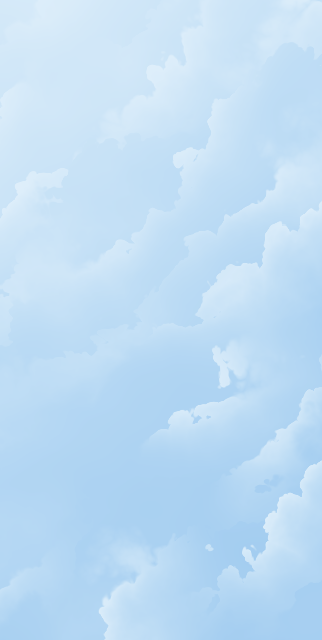
Give the GLSL for this texture, as a Shadertoy shader.

```glsl
// Pale blue sky filled with diagonal banks of soft, scalloped clouds.

const vec3 DEEP_BLUE = vec3(0.630, 0.798, 0.940);
const vec3 MID_BLUE  = vec3(0.750, 0.868, 0.960);
const vec3 PALE_BLUE = vec3(0.890, 0.945, 0.984);

const vec2  BANK_NORMAL  = vec2(-0.64, 0.768); // points to the bright corner
const int   BANK_COUNT   = 15;
const float FIRST_BANK   = 0.88;
const float BANK_SPACING = 0.085;
const float WANDER       = 0.13;   // large bends of each bank
const float PUFF_SCALE   = 10.0;   // frequency of the largest puffs
const float PUFF_HEIGHT  = 0.10;
const float GLOW_DEPTH   = 0.070;  // fade behind each bright rim
const float GLOW_GAIN    = 0.88;
const float CRISP_EDGE   = 0.0022;
const float MISTY_EDGE   = 0.055;

vec2 hashGradient(vec2 cell) {
    vec3 h = fract(cell.xyx * vec3(0.1031, 0.1030, 0.0973));
    h += dot(h, h.yzx + 33.33);
    float angle = 6.2832 * fract((h.x + h.y) * h.z);
    return vec2(cos(angle), sin(angle));
}

float gradientNoise(vec2 p) {
    vec2 i = floor(p);
    vec2 f = p - i;
    vec2 u = f * f * f * (f * (f * 6.0 - 15.0) + 10.0);
    float a = dot(hashGradient(i), f);
    float b = dot(hashGradient(i + vec2(1, 0)), f - vec2(1, 0));
    float c = dot(hashGradient(i + vec2(0, 1)), f - vec2(0, 1));
    float d = dot(hashGradient(i + vec2(1, 1)), f - vec2(1, 1));
    return mix(mix(a, b, u.x), mix(c, d, u.x), u.y);
}

// Folded noise: round bumps parted by narrow creases
float billow(vec2 p) {
    float sum = 0.0;
    float gain = 1.0;
    for (int i = 0; i < 4; i++) {
        sum += gain * (abs(gradientNoise(p)) - 0.2);
        p = mat2(1.6, 1.2, -1.2, 1.6) * p + 7.3;
        gain *= 0.52;
    }
    return sum;
}

float skyTone(vec2 p, float height) {
    float mottle = gradientNoise(p * 5.0) + 0.5 * gradientNoise(p * 13.0 + 4.0);
    return mix(0.06, 0.84, smoothstep(-0.22, 0.92, height)) + 0.08 * mottle;
}

void mainImage(out vec4 fragColor, in vec2 fragCoord) {
    vec2 p = fragCoord / iResolution.y;
    float height = dot(p, BANK_NORMAL);
    float sky = skyTone(p, height);
    float tone = sky;
    float crisp = max(CRISP_EDGE, 1.1 / iResolution.y);

    // Paint banks from the bright corner towards the deep one
    for (int i = 0; i < BANK_COUNT; i++) {
        float bank = float(i);
        vec2 q = p + bank * vec2(17.3, 9.7);

        // Depth below the rim, smooth and then with puffs
        float depth = FIRST_BANK - bank * BANK_SPACING - height
                    + WANDER * gradientNoise(q * 3.7);
        float puffed = depth + PUFF_HEIGHT * billow(q * PUFF_SCALE);

        // Rims are crisp in places and dissolve into mist elsewhere
        float mist = smoothstep(-0.02, 0.42, gradientNoise(q * 4.3 + 31.0));
        float softness = mix(crisp, MISTY_EDGE, mist);
        float cover = smoothstep(-softness, softness, puffed);

        // Bright rim fading into the sky behind it
        float patchLight = smoothstep(-0.28, 0.36, gradientNoise(q * 3.1 + 57.0));
        float inner = max(mix(depth, puffed, 0.5), 0.0);
        float glow = GLOW_GAIN * patchLight * exp(-inner / GLOW_DEPTH);
        tone = mix(tone, sky + glow * (1.0 - sky), cover);
    }

    // Three-colour ramp
    tone = clamp(tone, 0.0, 1.0);
    vec3 color = mix(DEEP_BLUE, MID_BLUE, min(tone * 2.0, 1.0));
    color = mix(color, PALE_BLUE, max(tone * 2.0 - 1.0, 0.0));
    fragColor = vec4(color, 1.0);
}
```
